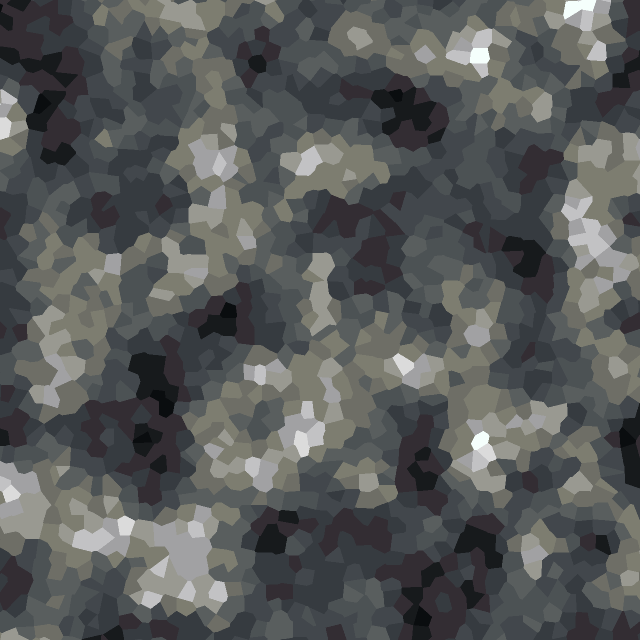
Write a three.js fragment shader that draws this texture.

```glsl
varying vec2 vUv;

const float CELLS = 43.0;            // grains across the canvas
const float BLOBS = 12.0;            // light and dark patches across the canvas
const float SCATTER = 1.0;           // how far grains stray from their grid
const float EDGE = 1.0 / 1536.0;     // edge smoothing distance

float hash(vec2 p, float seed) {
  return fract(sin(dot(p, vec2(127.1, 311.7)) + seed * 74.7) * 43758.5453);
}

float valueNoise(vec2 p, float seed) {
  vec2 i = floor(p);
  vec2 f = fract(p);
  vec2 s = f * f * (3.0 - 2.0 * f);
  float low = mix(hash(i, seed), hash(i + vec2(1.0, 0.0), seed), s.x);
  float high = mix(hash(i + vec2(0.0, 1.0), seed), hash(i + 1.0, seed), s.x);
  return mix(low, high, s.y);
}

// Centre of the Voronoi grain that covers p, in grid units
vec2 nearestGrain(vec2 p, float scatter) {
  vec2 home = floor(p);
  vec2 nearest = p;
  float best = 8.0;
  for (int y = -1; y <= 1; y++) {
    for (int x = -1; x <= 1; x++) {
      vec2 cell = home + vec2(float(x), float(y));
      vec2 jitter = vec2(hash(cell, 1.0), hash(cell, 2.0)) - 0.5;
      vec2 centre = cell + 0.5 + scatter * jitter;
      vec2 d = centre - p;
      float dist = dot(d, d);
      if (dist < best) {
        best = dist;
        nearest = centre;
      }
    }
  }
  return nearest;
}

// Broad patches, finer variation and a little scatter per grain
float grainLevel(vec2 centre, float blobs) {
  float broad = valueNoise(centre * blobs, 3.0) - 0.5;
  float fine = valueNoise(centre * blobs * 2.1 + 5.3, 4.0) - 0.5;
  float speckle = hash(floor(centre * 4096.0), 5.0) - 0.5;
  return 0.5 + 0.66 * broad + 0.27 * fine + 0.15 * speckle;
}

vec3 above(vec3 base, vec3 shade, float threshold, float level) {
  return mix(base, shade, step(threshold, level));
}

// Flat mineral shades from black through slate and olive to white
vec3 mineral(float level) {
  vec3 c = vec3(0.04, 0.05, 0.06);
  c = above(c, vec3(0.09, 0.10, 0.11), 0.128, level);
  c = above(c, vec3(0.20, 0.175, 0.20), 0.208, level);
  c = above(c, vec3(0.21, 0.23, 0.25), 0.310, level);
  c = above(c, vec3(0.26, 0.28, 0.30), 0.385, level);
  c = above(c, vec3(0.30, 0.32, 0.33), 0.448, level);
  c = above(c, vec3(0.35, 0.37, 0.37), 0.505, level);
  c = above(c, vec3(0.43, 0.43, 0.40), 0.556, level);
  c = above(c, vec3(0.49, 0.49, 0.44), 0.608, level);
  c = above(c, vec3(0.60, 0.60, 0.57), 0.668, level);
  c = above(c, vec3(0.63, 0.63, 0.64), 0.724, level);
  c = above(c, vec3(0.76, 0.76, 0.77), 0.774, level);
  c = above(c, vec3(0.86, 0.86, 0.86), 0.820, level);
  return above(c, vec3(0.96, 1.00, 0.99), 0.860, level);
}

vec3 grainColour(vec2 uv) {
  vec2 centre = nearestGrain(uv * CELLS, SCATTER) / CELLS;
  return mineral(grainLevel(centre, BLOBS));
}

void main() {
  // Average four nearby samples to smooth the grain edges
  vec3 colour = vec3(0.0);
  for (int i = 0; i < 4; i++) {
    float k = float(i);
    vec2 corner = vec2(mod(k, 2.0), floor(k / 2.0)) - 0.5;
    colour += 0.25 * grainColour(vUv + corner * EDGE);
  }
  gl_FragColor = vec4(colour, 1.0);
}
```
